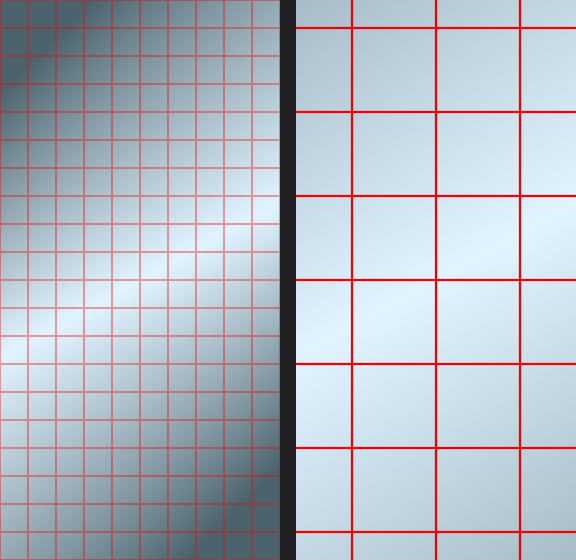
Left: the whole. Right: its middle third, enlarged.
A WebGL 1 fragment shader for this background:

```glsl
precision highp float;

uniform vec2 u_resolution;

const vec3 HIGHLIGHT = vec3(0.88, 0.955, 1.0);
const vec3 SLATE = vec3(0.30, 0.39, 0.43);
const vec3 LINE_RED = vec3(0.93, 0.01, 0.02);

const float CELLS_ACROSS = 10.0;
const float LINE_WIDTH = 0.0027; // in canvas widths

// Slanted bright band that darkens towards two opposite corners
vec3 sheen(vec2 uv) {
  float height = uv.y - mix(0.362, 0.638, uv.x);
  float along = height > 0.0 ? uv.x : 1.0 - uv.x;
  float reach = mix(0.47, 0.69, along);
  float shade = clamp(abs(height) / reach, 0.0, 1.0);
  return mix(HIGHLIGHT, SLATE, shade);
}

// Share of a pixel covered by the nearest of the evenly spaced lines
float lineCoverage(float position, float spacing, float width, float pixel) {
  float offset = (fract(position / spacing + 0.5) - 0.5) * spacing;
  float start = max(offset - 0.5 * pixel, -0.5 * width);
  float end = min(offset + 0.5 * pixel, 0.5 * width);
  return clamp((end - start) / pixel, 0.0, 1.0);
}

// Square grid made of both line directions
float gridCoverage(vec2 p, float spacing, float width, float pixel) {
  float vertical = lineCoverage(p.x, spacing, width, pixel);
  float horizontal = lineCoverage(p.y, spacing, width, pixel);
  return max(vertical, horizontal);
}

void main() {
  vec2 uv = gl_FragCoord.xy / u_resolution;
  vec2 p = gl_FragCoord.xy / u_resolution.x;
  float pixel = 1.0 / u_resolution.x;

  float grid = gridCoverage(p, 1.0 / CELLS_ACROSS, LINE_WIDTH, pixel);
  vec3 color = mix(sheen(uv), LINE_RED, grid);
  gl_FragColor = vec4(color, 1.0);
}
```
